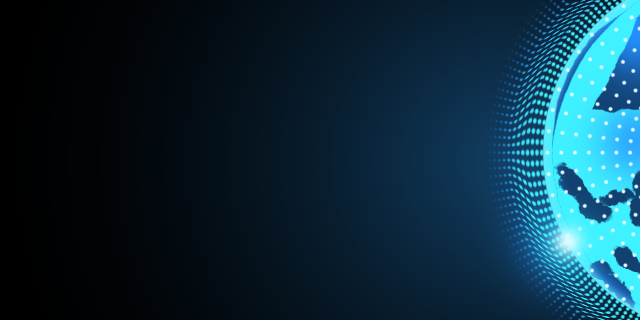
Write a Shadertoy shader that draws this background.

```glsl
const vec2 GLOBE_CENTER = vec2(2.27, 0.523);
const float GLOBE_RADIUS = 0.573;
const vec3 DEEP_BLUE = vec3(0.07, 0.25, 0.44);
const vec3 BRIGHT_BLUE = vec3(0.14, 0.56, 1.0);
const vec3 CYAN = vec3(0.25, 0.95, 1.0);
const vec3 PALE = vec3(0.88, 0.99, 1.0);

float hash(vec2 p) {
    return fract(sin(dot(p, vec2(127.1, 311.7))) * 43758.5453);
}

float noise(vec2 p) {
    vec2 i = floor(p), f = fract(p);
    f = f * f * (3.0 - 2.0 * f);
    return mix(mix(hash(i), hash(i + vec2(1, 0)), f.x),
               mix(hash(i + vec2(0, 1)), hash(i + vec2(1, 1)), f.x), f.y);
}

float fbm(vec2 p) {
    float sum = 0.0, weight = 0.5;
    for (int i = 0; i < 4; i++) {
        sum += weight * noise(p);
        p = p * 2.1 + 7.3;
        weight *= 0.5;
    }
    return sum;
}

float glow(vec2 p, vec2 center, float radius) {
    vec2 d = (p - center) / radius;
    return exp(-dot(d, d));
}

float fill(float dist, float pixel) {
    return 1.0 - smoothstep(-pixel, pixel, dist);
}

// Approximate distance to a tilted ellipse
float ellipse(vec2 p, vec2 center, vec2 radii, float tilt) {
    float c = cos(tilt), s = sin(tilt);
    vec2 d = mat2(c, -s, s, c) * (p - center);
    return (length(d / radii) - 1.0) * min(radii.x, radii.y);
}

// Dots on a polar grid; x is angle, y is radius
float polarDots(vec2 polar, vec2 spacing, float size, float radius, float pixel) {
    vec2 cell = fract(polar / spacing + 0.5) - 0.5;
    vec2 offset = cell * spacing * vec2(radius, 1.0);
    return fill(length(offset) - size, pixel);
}

// Signed distance to the seas, negative in water
float seaDistance(vec2 p, vec2 polar) {
    vec2 wobble = vec2(fbm(p * 22.0), fbm(p * 22.0 + 31.0)) - 0.47;
    vec2 q = p + wobble * 0.055;
    vec2 soft = p + wobble * 0.025;
    float sea = max(dot(soft - vec2(1.872, 0.69), vec2(-0.901, 0.434)), 0.655 - soft.y);
    sea = min(sea, ellipse(q, vec2(1.785, 0.425), vec2(0.065, 0.024), -0.9));
    sea = min(sea, ellipse(q, vec2(1.855, 0.350), vec2(0.065, 0.032), -0.5));
    sea = min(sea, ellipse(q, vec2(1.930, 0.378), vec2(0.050, 0.012), 0.2));
    sea = min(sea, ellipse(q, vec2(2.000, 0.370), vec2(0.032, 0.090), 0.0));
    sea = min(sea, ellipse(q, vec2(1.885, 0.155), vec2(0.050, 0.026), -0.7));
    sea = min(sea, ellipse(q, vec2(1.930, 0.100), vec2(0.070, 0.018), -0.9));
    sea = min(sea, ellipse(q, vec2(1.965, 0.190), vec2(0.060, 0.027), -0.6));
    // Thin crescent of water inside the upper rim
    float width = 0.010 * smoothstep(-0.05, 0.45, polar.x) * smoothstep(1.0, 0.7, polar.x);
    return min(sea, abs(polar.y - 0.544 + wobble.x * 0.012) - width + 0.001);
}

vec3 backdrop(vec2 p) {
    float d = length((p - vec2(1.62, 0.5)) * vec2(1.0, 1.1));
    float light = pow(max(1.0 - d / 1.65, 0.0), 1.7);
    return vec3(0.07, 0.255, 0.405) * light;
}

vec3 globe(vec2 p, vec2 polar, float pixel) {
    vec3 land = mix(CYAN, BRIGHT_BLUE, 0.75 * glow(p, vec2(1.99, 0.56), 0.12));
    vec3 water = mix(DEEP_BLUE, BRIGHT_BLUE, glow(p, vec2(1.99, 0.90), 0.13));
    water = mix(water, BRIGHT_BLUE, 0.55 * smoothstep(0.50, 0.56, polar.y));
    vec3 color = mix(land, water, fill(seaDistance(p, polar), pixel));
    float rim = smoothstep(GLOBE_RADIUS - 0.035, GLOBE_RADIUS, polar.y);
    color = mix(color, vec3(0.48, 0.9, 0.98), 0.55 * rim);
    float dots = polarDots(polar, vec2(0.12, 0.043), 0.0058, polar.y, pixel);
    return mix(color, PALE, dots);
}

// Fanned rows of dots that bend along a ridge around the globe
vec4 dotWave(vec2 polar, float pixel) {
    float bend = 0.16 * (1.0 - smoothstep(0.615, 0.685, polar.y));
    vec2 bent = vec2(polar.x - bend * tanh(2.5 * polar.x), polar.y);
    float inner = smoothstep(0.72, 0.63, polar.y);
    float size = mix(0.0038, 0.0054, inner);
    float dots = polarDots(bent, vec2(0.034, 0.0148), size, polar.y, pixel);
    float alpha = dots * smoothstep(0.765, 0.665, polar.y);
    float tint = inner * mix(0.95, 0.55, smoothstep(-0.2, 0.6, polar.x) * step(0.62, polar.y));
    return vec4(mix(BRIGHT_BLUE * 0.85, CYAN, tint), alpha);
}

void mainImage(out vec4 fragColor, in vec2 fragCoord) {
    float pixel = 1.0 / iResolution.y;
    vec2 p = fragCoord * pixel;
    vec2 q = p - GLOBE_CENTER;
    vec2 polar = vec2(atan(q.y, -q.x), length(q));

    vec3 color = backdrop(p);
    vec2 flare = vec2(1.775, 0.245);
    color += BRIGHT_BLUE * 0.35 * glow(p, flare, 0.16);
    vec4 wave = dotWave(polar, pixel);
    color = mix(color, wave.rgb, wave.a);
    color = mix(color, globe(p, polar, pixel), fill(polar.y - GLOBE_RADIUS, pixel));

    // Flare on the lower rim
    color = mix(color, CYAN, 0.45 * glow(p, flare, 0.085));
    color = mix(color, PALE, 0.95 * glow(p, flare, 0.042));
    fragColor = vec4(clamp(color, 0.0, 1.0), 1.0);
}
```
